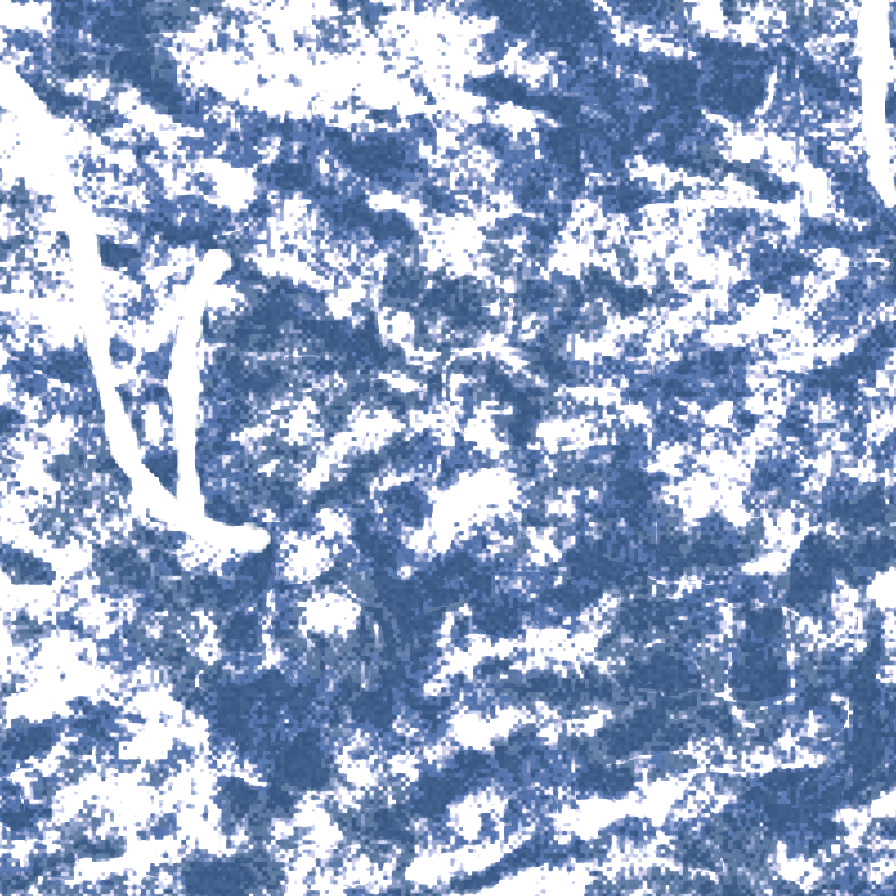
A three.js fragment shader for this texture:

```glsl
// Snowy mountain terrain seen from above: white snow, blue ridges and pale rivers.
// Layered value noise, stretched along local ridge directions, gives a height
// that picks the colour; the rivers are Bezier curves with ragged banks.
varying vec2 vUv;

float hash(vec2 p) {
  vec3 q = fract(p.xyx * 0.1031);
  q += dot(q, q.yzx + 33.33);
  return fract((q.x + q.y) * q.z);
}

// Value noise from -1 to 1
float noise(vec2 p) {
  vec2 cell = floor(p);
  vec2 f = fract(p);
  f = f * f * (3.0 - 2.0 * f);
  float low = mix(hash(cell), hash(cell + vec2(1.0, 0.0)), f.x);
  float high = mix(hash(cell + vec2(0.0, 1.0)), hash(cell + 1.0), f.x);
  return 2.0 * mix(low, high, f.y) - 1.0;
}

// Long narrow ridges running at the given angle
float ridges(vec2 p, float angle) {
  vec2 along = vec2(cos(angle), sin(angle));
  vec2 q = vec2(dot(p, along), dot(p, vec2(-along.y, along.x)));
  return noise(q * vec2(11.0, 37.0) + 60.0 + 9.0 * angle);
}

float segmentDistance(vec2 p, vec2 a, vec2 b) {
  vec2 ab = b - a;
  return length(p - a - ab * clamp(dot(p - a, ab) / dot(ab, ab), 0.0, 1.0));
}

vec2 bezier(vec2 a, vec2 b, vec2 c, vec2 d, float t) {
  float s = 1.0 - t;
  return s * s * s * a + 3.0 * s * s * t * b + 3.0 * s * t * t * c + t * t * t * d;
}

float riverDistance(vec2 p, vec2 a, vec2 b, vec2 c, vec2 d) {
  float nearest = 1.0;
  vec2 previous = a;
  for (int i = 1; i <= 12; i++) {
    vec2 next = bezier(a, b, c, d, float(i) / 12.0);
    nearest = min(nearest, segmentDistance(p, previous, next));
    previous = next;
  }
  return nearest;
}

// Thin snow line along the zero contour of a noise field
float vein(vec2 p, float scale) {
  return 1.0 - smoothstep(0.03, 0.11, abs(noise(p * scale)));
}

void main() {
  // Small soft-edged grains
  vec2 grid = vUv * 200.0;
  vec2 grain = floor(grid) + smoothstep(0.15, 0.85, fract(grid));
  vec2 p = grain / 200.0;

  // Bent domain for natural ridge lines
  vec2 warped = p + 0.016 * vec2(noise(p * 13.0 + 4.0), noise(p * 13.0 + 31.0));
  warped += 0.005 * vec2(noise(p * 45.0 + 8.0), noise(p * 45.0 + 70.0));

  // Ridges fall to the right at the top, rise elsewhere, steepen lower left
  float falling = smoothstep(-0.12, 0.12, p.y - 0.62 - 0.3 * (p.x - 0.5) + 0.25 * noise(p * 5.0 + 17.0));
  float steep = 1.0 - smoothstep(0.14, 0.24, length(p - vec2(0.34, 0.27)) + 0.05 * noise(p * 9.0));
  float ridge = mix(ridges(warped, 0.38), ridges(warped, -0.42), falling);
  ridge = mix(ridge, ridges(warped, -1.05), steep);

  // Height: broad patches, ridges, clumps and grain
  float height = 0.60 * ridge + 0.42 * noise(warped * 6.5 + 23.0);
  height += 0.42 * noise(warped * 27.0 + 51.0) + 0.40 * noise(warped * 66.0 + 12.0);
  height += 0.34 * noise(grain + 5.0);
  height += 0.34 * vein(warped + 3.0, 11.0) + 0.22 * vein(warped + 7.0, 24.0) - 0.07;

  // Dark wooded valley beside the main river
  float valley = length((p - vec2(0.15, 0.82)) / vec2(0.07, 0.19));
  height -= 0.45 * (1.0 - smoothstep(0.6, 1.2, valley + 0.2 * noise(p * 20.0)));

  // Colours by height, with two kinds of mid blue
  float tint = noise(warped * 10.0 + 90.0) + 0.5 * noise(p * 60.0 + 40.0);
  vec3 shadowBlue = vec3(0.25, 0.37, 0.54);
  vec3 midBlue = mix(vec3(0.38, 0.49, 0.64), vec3(0.35, 0.47, 0.69), smoothstep(-0.2, 0.1, tint));
  vec3 lightBlue = vec3(0.56, 0.63, 0.79);
  vec3 paleSnow = vec3(0.80, 0.82, 0.94) + vec3(0.04, -0.01, -0.01) * noise(p * 80.0);
  vec3 color = mix(shadowBlue, midBlue, smoothstep(-0.46, -0.30, height));
  color = mix(color, lightBlue, smoothstep(-0.08, 0.04, height));
  color += 0.035 * noise(grain + 130.0);
  color = mix(color, paleSnow, smoothstep(0.09, 0.17, height));
  color = mix(color, vec3(1.0), smoothstep(0.20, 0.28, height));

  // Rivers: the long bend, its side arm and the strip at the right
  vec2 bank = p + 0.006 * vec2(noise(p * 35.0), noise(p * 35.0 + 9.0));
  float river = riverDistance(bank, vec2(-0.02, 0.93), vec2(0.17, 0.80), vec2(0.03, 0.40), vec2(0.29, 0.40));
  river = min(river, riverDistance(bank, vec2(0.25, 0.71), vec2(0.19, 0.66), vec2(0.20, 0.50), vec2(0.22, 0.41)));
  river = min(river, riverDistance(bank, vec2(0.97, 1.02), vec2(0.98, 0.95), vec2(0.97, 0.85), vec2(0.99, 0.78)));
  float width = 0.014 + 0.005 * noise(p * 14.0 + 2.0) + 0.003 * noise(grain * 0.6);
  color = mix(color, vec3(1.0), 1.0 - smoothstep(width - 0.002, width + 0.002, river));

  gl_FragColor = vec4(clamp(color, 0.0, 1.0), 1.0);
}
```
